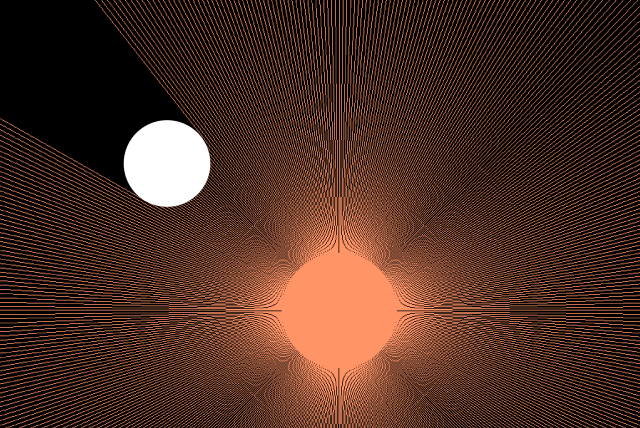
Give the GLSL for this background, as a Shadertoy shader.

```glsl
// An orange sun casts 500 evenly spaced thin rays; a white disc blocks some and
// leaves a black shadow. Rays are snapped to a fine lattice centred on the sun,
// which gives the moire rings, and each pixel averages a grid of samples.

const float TAU = 6.28318531;
const float RAY_COUNT = 500.0;
const float LATTICE = 600.0;      // cells per canvas height
const float SUN_RADIUS = 0.1345;
const float DISC_RADIUS = 0.1012;
const int SAMPLES = 4;            // samples per pixel side

const vec3 ORANGE = vec3(1.0, 0.58, 0.405);
const vec3 WHITE = vec3(1.0);

// 1 where a ray from the origin crosses the lattice cell holding p
float rayCell(vec2 p) {
    vec2 cell = floor(p * LATTICE);
    vec2 centre = abs(cell + 0.5);
    bool flat_ = centre.x > centre.y;
    float major = flat_ ? centre.x : centre.y;
    float minor = flat_ ? cell.y : cell.x;
    // Ray indices at the two sides of the cell
    float low = atan(minor, major) * RAY_COUNT / TAU;
    float high = atan(minor + 1.0, major) * RAY_COUNT / TAU;
    return ceil(high) > ceil(low) ? 1.0 : 0.0;
}

// 1 where a disc hides p from a light at the origin
float shadow(vec2 p, vec2 disc, float radius) {
    vec2 dir = p / max(length(p), 1e-5);
    float along = dot(disc, dir);
    float across = abs(disc.x * dir.y - disc.y * dir.x);
    return along > 0.0 && across < radius && dot(p, dir) > along ? 1.0 : 0.0;
}

// Soft-edged filled circle
float circle(vec2 p, float radius, float blur) {
    return 1.0 - smoothstep(-blur, blur, length(p) - radius);
}

void mainImage(out vec4 fragColor, in vec2 fragCoord) {
    float aspect = iResolution.x / iResolution.y;
    float pixel = 1.0 / iResolution.y;
    vec2 sun = vec2(0.530 * aspect, 0.2745);
    vec2 disc = vec2(0.261 * aspect, 0.618);

    // Rays, averaged over the pixel
    float light = 0.0;
    for (int j = 0; j < SAMPLES; j++) {
        for (int i = 0; i < SAMPLES; i++) {
            vec2 offset = (vec2(i, j) + 0.5) / float(SAMPLES) - 0.5;
            vec2 p = (fragCoord + offset) * pixel - sun;
            light += rayCell(p) * (1.0 - shadow(p, disc - sun, DISC_RADIUS * 0.985));
        }
    }
    vec3 color = ORANGE * light / float(SAMPLES * SAMPLES);

    // Sun and blocking disc
    vec2 uv = fragCoord * pixel;
    color = mix(color, ORANGE, circle(uv - sun, SUN_RADIUS, 0.7 * pixel));
    color = mix(color, WHITE, circle(uv - disc, DISC_RADIUS, 0.7 * pixel));
    fragColor = vec4(color, 1.0);
}
```
